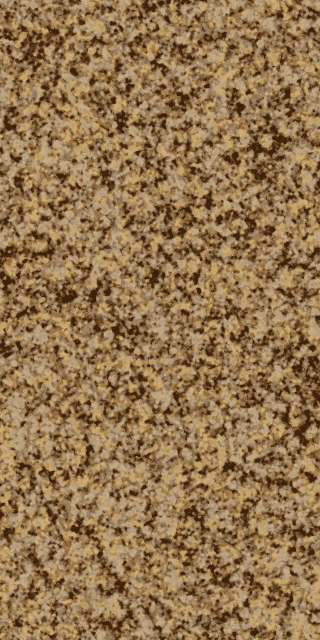
This texture is drawn by a WebGL 1 fragment shader. Its source:

```glsl
precision highp float;

uniform vec2 u_resolution;

// Mineral colours, dark to light
const vec3 DEEP = vec3(0.24, 0.13, 0.04);
const vec3 BARK = vec3(0.38, 0.25, 0.12);
const vec3 BROWN = vec3(0.49, 0.37, 0.23);
const vec3 TAN_GREY = vec3(0.60, 0.49, 0.36);
const vec3 TAN_GOLD = vec3(0.62, 0.48, 0.30);
const vec3 BEIGE = vec3(0.73, 0.63, 0.49);
const vec3 GOLD = vec3(0.765, 0.635, 0.415);
const vec3 RUST = vec3(0.60, 0.39, 0.18);

// Features per canvas width
const float CLOUD_FREQ = 6.0;
const float BLOB_FREQ = 50.0;
const float GRAIN_FREQ = 40.0;
const float FLECK_FREQ = 105.0;
const float GRIT_FREQ = 125.0;
const float CRACK_FREQ = 36.0;
const float RUST_FREQ = 60.0;
const float WARP_FREQ = 75.0;

// Strengths on the tone scale, whose spread is about one
const float BLOB_GAIN = 4.9;
const float FLECK_GAIN = 2.7;
const float GRAIN_GAIN = 0.9;
const float CLOUD_GAIN = 0.7;
const float CRACK_DEPTH = 0.6;
const float TONE_SHIFT = 0.10;
const float GRIT_AMOUNT = 0.16;
const float RUST_AMOUNT = 0.55;
const float WARP = 0.016;
const float GRAIN_SHARPNESS = 40.0;
const float GOLD_SHARE = 0.44;

float hash(vec2 p) {
  vec3 q = fract(p.xyx * 0.1031);
  q += dot(q, q.yzx + 33.33);
  return fract((q.x + q.y) * q.z);
}

vec2 hash2(vec2 p) {
  return vec2(hash(p + 17.0), hash(p + 71.0));
}

float noise(vec2 p) {
  vec2 cell = floor(p);
  vec2 f = fract(p);
  f = f * f * (3.0 - 2.0 * f);
  float low = mix(hash(cell), hash(cell + vec2(1.0, 0.0)), f.x);
  float high = mix(hash(cell + vec2(0.0, 1.0)), hash(cell + 1.0), f.x);
  return mix(low, high, f.y);
}

mat2 turn(float angle) {
  return mat2(cos(angle), sin(angle), -sin(angle), cos(angle));
}

float fbm(vec2 p) {
  float sum = 0.0;
  float weight = 0.5;
  for (int i = 0; i < 3; i++) {
    sum += weight * noise(p);
    p = turn(0.64) * p * 2.03 + 19.7;
    weight *= 0.5;
  }
  return sum / 0.875;
}

// Soft-edged cells: x is the gold content, y the brightness of a grain
vec2 grains(vec2 p) {
  vec2 cell = floor(p);
  vec2 f = fract(p);
  vec2 sum = vec2(0.0);
  float total = 0.0;
  for (int y = -1; y <= 1; y++) {
    for (int x = -1; x <= 1; x++) {
      vec2 offset = vec2(float(x), float(y));
      vec2 id = cell + offset;
      vec2 away = offset + hash2(id) - f;
      float weight = exp(-GRAIN_SHARPNESS * dot(away, away));
      float gold = step(hash(id + 131.0), GOLD_SHARE);
      sum += weight * vec2(gold, hash(id + 211.0));
      total += weight;
    }
  }
  return sum / max(total, 1e-30);
}

vec3 mineralRamp(float tone, float gold) {
  vec3 color = mix(DEEP, BARK, smoothstep(-1.75, -1.15, tone));
  color = mix(color, BROWN, smoothstep(-1.10, -0.70, tone));
  color = mix(color, mix(TAN_GREY, TAN_GOLD, gold), smoothstep(-0.70, -0.20, tone));
  return mix(color, mix(BEIGE, GOLD, gold), smoothstep(-0.05, 1.0, tone));
}

void main() {
  vec2 p = gl_FragCoord.xy / u_resolution.x + 3.0;

  // Ragged outlines
  vec2 wobble = vec2(fbm(p * WARP_FREQ), fbm(p * WARP_FREQ + 40.0)) - 0.5;
  vec2 q = p + WARP * wobble;

  // Tone from blobs, grains, flecks, clouds and thin cracks
  vec2 grain = grains(q * GRAIN_FREQ);
  float ridge = abs(noise(turn(0.9) * q * CRACK_FREQ + 90.0) - 0.5);
  float crack = 1.0 - smoothstep(0.0, 0.07, ridge);
  float tone = TONE_SHIFT
    + BLOB_GAIN * (fbm(turn(0.4) * q * BLOB_FREQ) - 0.5)
    + GRAIN_GAIN * (grain.y - 0.5)
    + FLECK_GAIN * (noise(turn(1.1) * p * FLECK_FREQ + 400.0) - 0.5)
    + CLOUD_GAIN * (noise(p * CLOUD_FREQ + 50.0) - 0.5)
    - CRACK_DEPTH * crack;
  vec3 color = mineralRamp(tone, grain.x);

  // Rust stains on the middle tones
  float stain = smoothstep(0.72, 0.88, noise(q * RUST_FREQ + 130.0));
  float middle = smoothstep(-1.2, -0.5, tone) * (1.0 - smoothstep(0.2, 0.9, tone));
  color = mix(color, RUST, RUST_AMOUNT * stain * middle);

  // Fine grit over every mineral
  color *= 1.0 + GRIT_AMOUNT * (noise(turn(0.7) * p * GRIT_FREQ + 700.0) - 0.5);
  gl_FragColor = vec4(color, 1.0);
}
```
